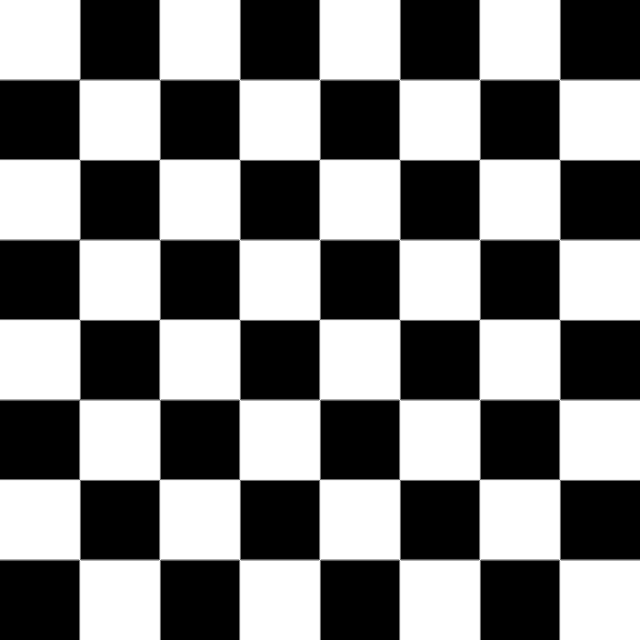
Write a Shadertoy shader that draws this pattern.

```glsl
// An eight by eight checkerboard, black at the lower left.
// Cell parity signs the distance to the nearest inner seam, and a clamped
// ramp over that distance gives the thin grey transition between squares.

// Distance on each axis to the closest seam, leaving out the outer border.
vec2 seamDistance(vec2 board, vec2 seam) {
    return abs(board - seam) / 8.0;
}

void mainImage(out vec4 fragColor, in vec2 fragCoord) {
    vec2 board = 8.0 * fragCoord / iResolution.xy;
    vec2 cell = floor(board);
    float side = mod(cell.x + cell.y, 2.0) * 2.0 - 1.0; // +1 white, -1 black

    vec2 seam = clamp(floor(board + 0.5), 1.0, 7.0);
    vec2 gap = seamDistance(board, seam);

    // Blur unit: a fixed part of the canvas, never finer than one pixel
    float blur = max(1.0 / 512.0, 1.0 / min(iResolution.x, iResolution.y));
    float signedGap = side * min(gap.x, gap.y) / blur;

    // Most seams eat into the black; every other horizontal one is softer
    float crisp = clamp(0.69 + 0.62 * signedGap, 0.0, 1.0);
    float soft = clamp(0.52 + 0.42 * signedGap, 0.0, 1.0);
    bool softSeam = gap.y < gap.x && mod(seam.y, 2.0) > 0.5;

    fragColor = vec4(vec3(softSeam ? soft : crisp), 1.0);
}
```
